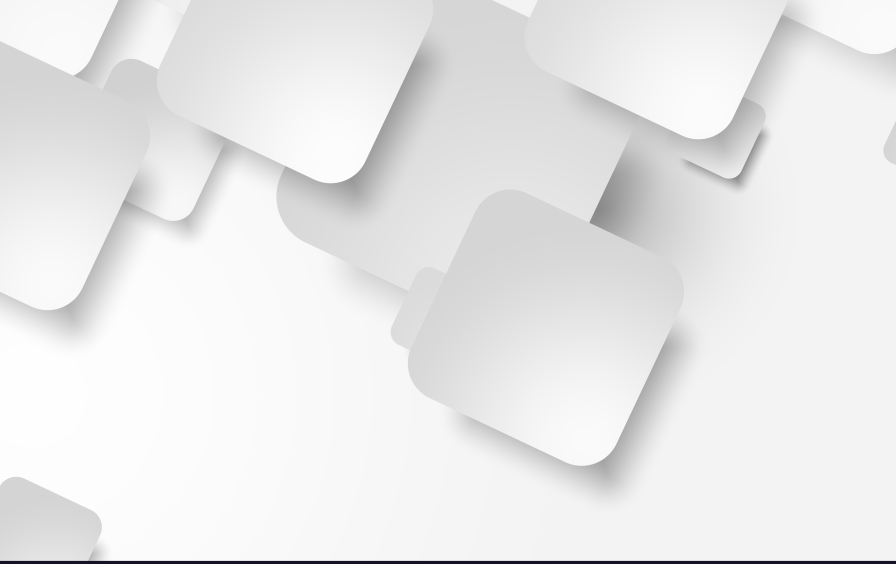
A WebGL 2 fragment shader for this background:

```glsl
#version 300 es
precision highp float;
// Pale rounded tiles, all tilted alike, stacked over a near-white backdrop.
// Each tile is a rounded-box distance with a radial sheen and a soft, offset
// shadow; a loop paints them back to front. Units: percent of canvas height.

uniform vec2 u_resolution;
out vec4 fragColor;

const float TILT = 0.441;                       // clockwise turn of every tile
const float CORNER = 0.34;                      // corner radius / half size
const vec2 SHADOW_SHIFT = vec2(0.24, -0.46);    // in half sizes
const float SHADOW_SIZE = 0.95;
const float SHADOW_BLUR = 0.55;
const vec2 SHEEN_CENTRE = vec2(0.75, -0.75);    // in half sizes, tile axes
const float SHEEN_REACH = 2.0;

const vec2 BACKDROP_CENTRE = vec2(6.0, 30.0);
const float BACKDROP_REACH = 110.0;
const float BACKDROP_LIGHT = 0.995;
const float BACKDROP_DARK = 0.952;

const vec2 SHADE_CENTRE = vec2(106.6, 62.7);    // wide shade behind the large tile
const float SHADE_REACH = 37.0;
const float SHADE_STRENGTH = 0.29;

const float BORDER_HEIGHT = 0.55;
const vec3 BORDER_COLOUR = vec3(0.08, 0.07, 0.15);

const int TILES = 13;

// Centre x, centre y, half size; back to front.
const vec3 PLACE[TILES] = vec3[TILES](
    vec3(6.0, 3.4, 9.9),
    vec3(165.4, 75.6, 7.2),
    vec3(47.2, 112.8, 20.1),
    vec3(3.7, 110.4, 20.1),
    vec3(148.7, 114.9, 20.1),
    vec3(27.0, 75.2, 11.8),
    vec3(81.3, 73.5, 26.5),
    vec3(127.0, 77.1, 7.2),
    vec3(78.4, 43.5, 7.5),
    vec3(2.1, 69.5, 20.1),
    vec3(52.3, 92.0, 20.1),
    vec3(117.5, 99.8, 20.1),
    vec3(96.8, 41.9, 20.1));

// Dark tone, light tone, shadow strength.
const vec3 TONE[TILES] = vec3[TILES](
    vec3(0.83, 0.93, 0.35),
    vec3(0.83, 0.90, 0.10),
    vec3(0.92, 0.97, 0.20),
    vec3(0.92, 0.98, 0.32),
    vec3(0.92, 0.98, 0.20),
    vec3(0.82, 0.97, 0.30),
    vec3(0.84, 0.92, 0.26),
    vec3(0.85, 0.95, 0.48),
    vec3(0.86, 0.90, 0.18),
    vec3(0.83, 0.98, 0.34),
    vec3(0.86, 0.99, 0.36),
    vec3(0.86, 0.985, 0.30),
    vec3(0.835, 0.98, 0.38));

float roundedBox(vec2 p, float halfSize, float radius) {
    vec2 q = abs(p) - halfSize + radius;
    return length(max(q, 0.0)) + min(max(q.x, q.y), 0.0) - radius;
}

float backdrop(vec2 p) {
    float fade = smoothstep(0.0, BACKDROP_REACH, distance(p, BACKDROP_CENTRE));
    float shade = max(1.0 - distance(p, SHADE_CENTRE) / SHADE_REACH, 0.0);
    return mix(BACKDROP_LIGHT, BACKDROP_DARK, fade) - SHADE_STRENGTH * shade * shade;
}

float paintTile(float below, vec2 p, vec3 place, vec3 tone, mat2 toTile, float pixel) {
    float size = place.z;
    vec2 offset = p - place.xy;
    vec2 local = toTile * offset;

    // Soft shadow
    vec2 shadowPos = toTile * (offset - SHADOW_SHIFT * size);
    float shadowDist = roundedBox(shadowPos, SHADOW_SIZE * size, CORNER * size) / size;
    float shadow = 1.0 - smoothstep(-SHADOW_BLUR, 0.05, shadowDist);
    below *= 1.0 - tone.z * shadow;

    // Tile face
    float sheen = smoothstep(0.0, SHEEN_REACH, distance(local / size, SHEEN_CENTRE));
    float face = mix(tone.y, tone.x, sheen);
    float edge = roundedBox(local, size, CORNER * size);
    return mix(below, face, clamp(0.5 - edge / pixel, 0.0, 1.0));
}

void main() {
    float pixel = 100.0 / u_resolution.y;
    vec2 p = gl_FragCoord.xy * pixel;
    float c = cos(TILT), s = sin(TILT);
    mat2 toTile = mat2(c, s, -s, c);

    float grey = backdrop(p);
    for (int i = 0; i < TILES; i++) {
        grey = paintTile(grey, p, PLACE[i], TONE[i], toTile, pixel);
    }

    // Thin dark border along the bottom
    float border = clamp(0.5 + (BORDER_HEIGHT - p.y) / pixel, 0.0, 1.0);
    fragColor = vec4(mix(vec3(grey), BORDER_COLOUR, border), 1.0);
}
```
